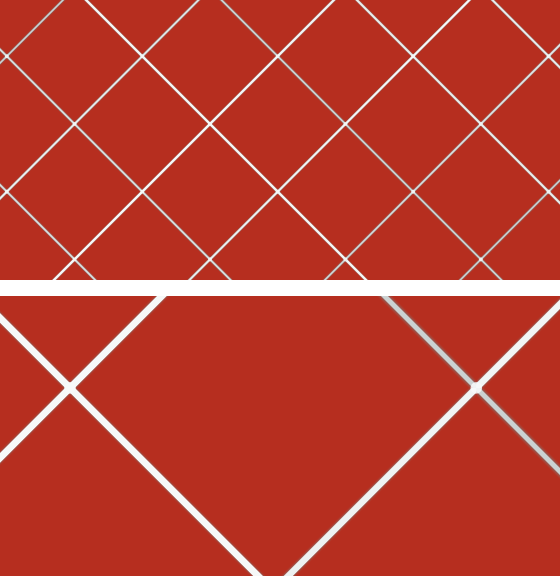
Top, the full canvas; bottom, a detail of the centre.
This pattern is drawn by a Shadertoy shader. Its source:

```glsl
// Red diagonal tiles parted by thin pale joints with grey rims.
// Two families of 45 degree lines repeat along x+y and x-y; slow sines
// vary the strength of each line, and small dots mark the crossings.

// Lengths are fractions of the canvas height.
const float PERIOD = 0.4837;             // horizontal distance between joints
const vec2 CROSSING = vec2(0.750, 0.5573); // one crossing anchors the lattice
const float CORE_THIN = 0.0029;          // half width of the faintest core
const float CORE_WIDE = 0.0041;          // half width of the strongest core
const float RIM_HALF = 0.0066;           // half width including the rim
const float RIM_OPACITY = 0.6;
const float DOT_RADIUS = 0.0068;

const vec3 TILE_RED = vec3(0.715, 0.182, 0.121);
const vec3 RIM_GREY = vec3(0.47, 0.53, 0.53);
const vec3 CORE_FAINT = vec3(0.79, 0.82, 0.82);
const vec3 CORE_BRIGHT = vec3(0.97, 0.98, 0.98);

// Antialiased coverage of a shape from its signed distance.
float coverage(float signedDist, float pixel) {
    return clamp(0.5 - signedDist / pixel, 0.0, 1.0);
}

// Strength from 0 to 1 of the falling (x) and rising (y) line.
vec2 lineStrength(vec2 index, float along) {
    float falling = cos(2.4 * index.x + 0.4);
    float rising = cos(1.3 * index.y - 0.5 - 0.5 * (along - 1.7));
    return 0.5 + 0.5 * vec2(falling, rising);
}

// Lays one joint, a soft rim below a pale core, over the colour.
vec3 paintJoint(vec3 base, float dist, float strength, float pixel) {
    float coreHalf = mix(CORE_THIN, CORE_WIDE, strength);
    float rim = 1.0 - smoothstep(coreHalf * 0.6, RIM_HALF + 0.5 * pixel, dist);
    vec3 coreColor = mix(CORE_FAINT, CORE_BRIGHT, strength);
    vec3 color = mix(base, RIM_GREY, RIM_OPACITY * rim);
    return mix(color, coreColor, coverage(dist - coreHalf, pixel));
}

void mainImage(out vec4 fragColor, in vec2 fragCoord) {
    float pixel = 1.0 / iResolution.y;
    vec2 p = fragCoord * pixel;

    // Diagonal lattice coordinates, measured from the anchor crossing.
    vec2 q = p - CROSSING;
    vec2 cell = vec2(q.x + q.y, q.x - q.y) / PERIOD;
    vec2 index = round(cell);
    vec2 dist = abs(cell - index) * PERIOD * inversesqrt(2.0);
    vec2 strength = lineStrength(index, p.x + p.y);

    // Paint the fainter joint first so the stronger one stays unbroken.
    bool fallingOnTop = strength.x > strength.y;
    vec2 d = fallingOnTop ? dist.yx : dist;
    vec2 s = fallingOnTop ? strength.yx : strength;
    vec3 color = paintJoint(TILE_RED, d.y, s.y, pixel);
    color = paintJoint(color, d.x, s.x, pixel);
    if (!fallingOnTop) {
        color = paintJoint(TILE_RED, dist.y, strength.y, pixel);
        color = mix(paintJoint(TILE_RED, dist.x, strength.x, pixel), color,
                    coverage(dist.y - dist.x, pixel));
    }

    // Rounded dots at the crossings.
    float dotMask = coverage(length(dist) - DOT_RADIUS, pixel);
    color = mix(color, CORE_BRIGHT, 0.85 * dotMask);

    fragColor = vec4(color, 1.0);
}
```
